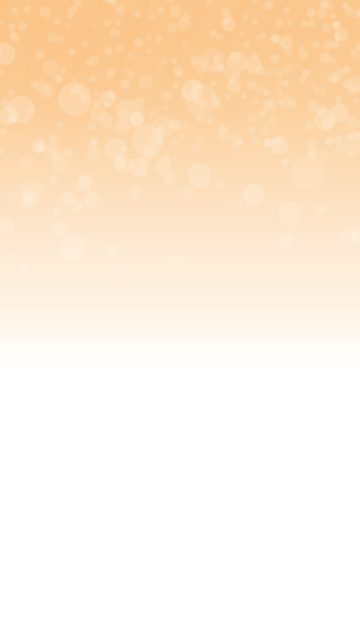
This background is drawn by a Shadertoy shader. Its source:

```glsl
// Warm apricot glow that fades down to plain white, with soft bokeh discs
// and slanted streaks near the top. A stepped ramp gives the fade, jittered
// cells scatter the discs, and layered sines form the streaks.

const vec3 RAMP[6] = vec3[6](
    vec3(0.982, 0.785, 0.560), vec3(0.986, 0.815, 0.615),
    vec3(0.990, 0.864, 0.718), vec3(0.992, 0.912, 0.820),
    vec3(1.000, 0.958, 0.910), vec3(1.000, 1.000, 1.000));
const float RAMP_START = 0.05;    // depth of the first colour, 0 = top
const float RAMP_STEP = 0.111;    // depth between colours
const vec3 EMBER = vec3(0.985, 0.735, 0.480);
const vec3 LIGHT = vec3(1.0, 0.985, 0.950);
const float STREAK_FADE = 0.36;   // depth in canvas widths
const float STREAK_STRENGTH = 0.38;
const float DISC_OPACITY = 0.25;

vec3 hash3(vec2 cell) {
    vec3 h = fract(cell.xyx * vec3(0.1031, 0.1030, 0.0973));
    h += dot(h, h.yxz + 33.33);
    return fract((h.xxy + h.yzz) * h.zyx);
}

vec3 ramp(float depth) {
    float t = (depth - RAMP_START) / RAMP_STEP;
    vec3 colour = RAMP[0];
    for (int i = 1; i < 6; i++) {
        colour = mix(colour, RAMP[i], clamp(t - float(i - 1), 0.0, 1.0));
    }
    return colour;
}

// Rises from 0 to 1 over the first pair, falls again over the second.
float band(float x, float a, float b, float c, float d) {
    return smoothstep(a, b, x) * (1.0 - smoothstep(c, d, x));
}

// Chance of a disc at p: size 0 is small, 1 is large.
float density(vec2 p, float size) {
    float small = band(p.y, -0.1, 0.08, 0.28, 0.56) * mix(0.32, 0.62, p.x);
    float leftCluster = exp(-dot(p - vec2(0.16, 0.44), p - vec2(0.16, 0.44)) * 9.0);
    float large = band(p.y, 0.08, 0.34, 0.46, 0.92) * (0.38 + 0.42 * leftCluster);
    return mix(small, large, size);
}

// Fraction of the background left uncovered by one layer of discs.
float discLayer(vec2 p, float cellSize, float size, float seed) {
    vec2 home = floor(p / cellSize);
    float soft = 1.0 / iResolution.x + 0.0012;
    float clearPart = 1.0;
    for (int j = -1; j <= 1; j++) {
        for (int i = -1; i <= 1; i++) {
            vec2 cell = home + vec2(i, j);
            vec3 place = hash3(cell + seed);
            vec3 look = hash3(cell + seed + 71.7);
            vec2 centre = (cell + 0.1 + 0.8 * place.xy) * cellSize;
            float radius = cellSize * mix(0.24, 0.42, look.x * look.x);
            float d = length(p - centre) - radius;
            float disc = 1.0 - smoothstep(-soft, soft, d);
            float rim = smoothstep(-0.3 * radius, 0.0, d);
            float present = step(place.z, density(centre, size));
            float opacity = DISC_OPACITY * mix(0.5, 1.0, look.y);
            clearPart *= 1.0 - present * disc * opacity * (0.85 + 0.25 * rim);
        }
    }
    return clearPart;
}

// Slanted dark strands, leaning further toward the right.
float streaks(vec2 p) {
    float s = p.x + p.y * mix(0.28, 0.65, p.x);
    float wave = 0.5 * sin(s * 47.0 + 1.0) + 0.3 * sin(s * 113.0 + 2.0 * p.y)
               + 0.2 * sin(s * 231.0 + 0.7);
    float strand = smoothstep(0.05, 0.9, wave);
    float fade = 1.0 - smoothstep(0.0, STREAK_FADE, p.y);
    return strand * fade * mix(1.0, 0.55, smoothstep(0.1, 0.6, p.x));
}

void mainImage(out vec4 fragColor, in vec2 fragCoord) {
    // Position in canvas widths, measured down from the top left.
    vec2 p = vec2(fragCoord.x, iResolution.y - fragCoord.y) / iResolution.x;
    float depth = 1.0 - fragCoord.y / iResolution.y;

    // Vertical fade, with a deeper orange at the upper left
    vec3 colour = ramp(depth);
    vec2 emberOffset = (p - vec2(0.16, 0.16)) * vec2(1.0, 1.5);
    colour = mix(colour, EMBER, 0.25 * exp(-dot(emberOffset, emberOffset) * 9.0));
    colour = mix(colour, EMBER, STREAK_STRENGTH * streaks(p));

    // Bokeh from large to small
    float clearPart = discLayer(p, 0.125, 1.0, 13.0);
    clearPart *= discLayer(p + 0.037, 0.080, 0.75, 47.0);
    clearPart *= discLayer(p, 0.046, 0.25, 89.0);
    clearPart *= discLayer(p + 0.011, 0.032, 0.0, 131.0);
    colour = mix(LIGHT, colour, max(clearPart, 0.5));

    // Keep the lower half pure white
    colour = mix(colour, vec3(1.0), smoothstep(0.50, 0.605, depth));
    fragColor = vec4(colour, 1.0);
}
```
